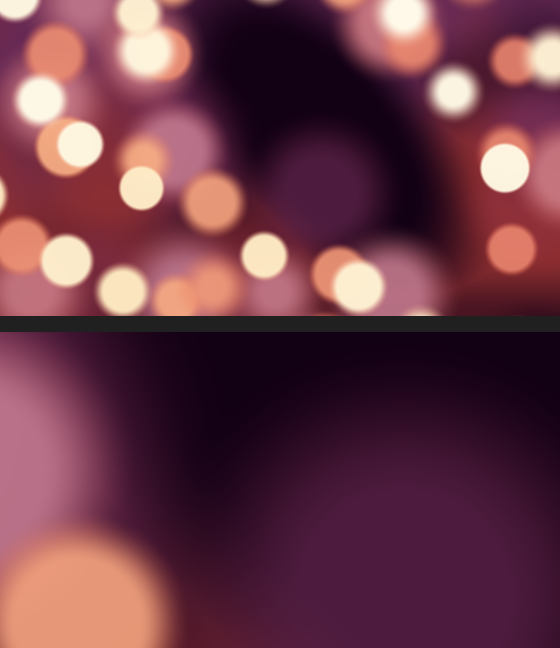
Top, the full canvas; bottom, a detail of the centre.
This background is drawn by a Shadertoy shader. Its source:

```glsl
// Warm bokeh lights: soft and crisp discs over a blurred plum and maroon night.

const vec3 NIGHT  = vec3(0.07, 0.00, 0.08);
const vec3 PLUM   = vec3(0.40, 0.16, 0.33);
const vec3 MAROON = vec3(0.55, 0.18, 0.19);
const vec3 MAUVE  = vec3(0.74, 0.47, 0.57);
const vec3 SALMON = vec3(0.90, 0.50, 0.42);
const vec3 PEACH  = vec3(0.98, 0.71, 0.53);
const vec3 BUTTER = vec3(0.99, 0.90, 0.73);
const vec3 CREAM  = vec3(1.00, 0.99, 0.93);

struct Layer {
    float cell;    // grid spacing
    vec2 radius;   // smallest and largest disc
    vec2 blur;     // sharpest and softest rim
    float chance;  // share of cells that hold a disc
    float opacity;
    float avoid;   // how strongly discs stay out of the dark gap
    float seed;
};

vec3 hash3(vec3 p) {
    p = fract(p * vec3(0.1031, 0.1030, 0.0973));
    p += dot(p, p.yxz + 33.33);
    return fract((p.xxy + p.yxx) * p.zyx);
}

float gradientDot(vec2 corner, vec2 offset) {
    float angle = 6.2832 * hash3(vec3(corner, 7.0)).x;
    return dot(vec2(cos(angle), sin(angle)), offset);
}

float gradientNoise(vec2 p) {
    vec2 i = floor(p), f = fract(p);
    vec2 u = f * f * f * (f * (f * 6.0 - 15.0) + 10.0);
    vec2 e = vec2(1.0, 0.0);
    float low  = mix(gradientDot(i, f), gradientDot(i + e.xy, f - e.xy), u.x);
    float high = mix(gradientDot(i + e.yx, f - e.yx), gradientDot(i + e.xx, f - e.xx), u.x);
    return mix(low, high, u.y);
}

// Tilted ellipse of darkness running from upper middle to lower right
float darkGap(vec2 p) {
    vec2 axis = vec2(0.64, -0.77);
    vec2 q = p - vec2(1.02, 0.57);
    vec2 local = vec2(dot(q, axis) / 0.62, dot(q, axis.yx * vec2(-1.0, 1.0)) / 0.31);
    return 1.0 - smoothstep(0.6, 1.3, length(local));
}

vec3 backdrop(vec2 p) {
    float warmth = 1.0 - smoothstep(0.25, 0.85, p.y + 0.5 * gradientNoise(p * 2.3));
    vec3 col = mix(PLUM, MAROON, warmth);
    float shade = 0.5 * smoothstep(0.0, 0.5, gradientNoise(p * 2.0 + 9.0));
    shade += 0.55 * (1.0 - smoothstep(0.0, 0.2, p.y));
    return mix(col, NIGHT, clamp(max(shade, darkGap(p)), 0.0, 1.0));
}

// Scatters one disc per occupied cell; tones run from toneA to toneB
vec3 addDiscs(vec3 col, vec2 p, Layer layer, vec3 toneA, vec3 toneB) {
    vec2 home = floor(p / layer.cell);
    for (int y = -1; y <= 1; y++)
    for (int x = -1; x <= 1; x++) {
        vec2 id = home + vec2(x, y);
        vec3 place = hash3(vec3(id + 20.0, layer.seed));
        vec3 look  = hash3(vec3(id + 50.0, layer.seed + 3.0));
        vec2 center = (id + 0.15 + 0.7 * place.xy) * layer.cell;
        float gap = darkGap(center);
        if (place.z > layer.chance * (1.0 - layer.avoid * gap)) continue;

        float radius = mix(layer.radius.x, layer.radius.y, look.x);
        float blur = mix(layer.blur.x, layer.blur.y, look.y * (1.0 - 0.7 * gap));
        float cover = 1.0 - smoothstep(radius - blur, radius + blur, distance(p, center));
        vec3 tone = mix(toneA, toneB, look.z);
        vec3 rim = tone * vec3(0.98, 0.80, 0.76);
        col = mix(col, mix(rim, tone, cover), cover * layer.opacity);
    }
    return col;
}

void mainImage(out vec4 fragColor, in vec2 fragCoord) {
    vec2 p = fragCoord / iResolution.y;
    vec3 col = backdrop(p);

    // Far, heavily blurred glows
    Layer haze  = Layer(0.46, vec2(0.14, 0.20), vec2(0.08, 0.13), 0.60, 0.60, 0.95, 1.0);
    Layer blush = Layer(0.38, vec2(0.11, 0.16), vec2(0.05, 0.10), 0.72, 0.90, 0.97, 12.0);
    col = addDiscs(col, p, haze, PLUM * 1.1, MAROON * 1.1);
    col = addDiscs(col, p, blush, MAUVE, mix(MAUVE, SALMON, 0.4));

    // Mid-distance coloured lights
    Layer embers = Layer(0.31, vec2(0.072, 0.100), vec2(0.012, 0.050), 0.88, 0.92, 0.75, 23.0);
    col = addDiscs(col, p, embers, SALMON, PEACH);

    // Near, bright lights
    Layer lamps = Layer(0.30, vec2(0.068, 0.088), vec2(0.006, 0.040), 0.82, 0.98, 0.60, 34.0);
    col = addDiscs(col, p, lamps, BUTTER, CREAM);

    fragColor = vec4(col, 1.0);
}
```
